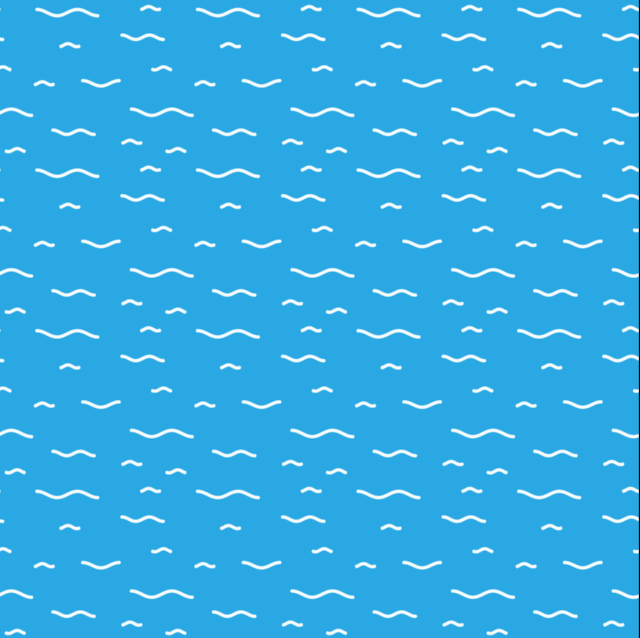
Reproduce this pattern procedurally as a Shadertoy shader.

```glsl
const float TAU = 6.2831853;
const float CANVAS_HEIGHT = 765.0;  // design units down the canvas
const float TILE = 192.6;           // repeat size in design units
const float STROKE_RADIUS = 2.0;
const float SOFTNESS = 1.25;
const float BORDER_WIDTH = 1.5;
const vec3 WATER = vec3(0.16, 0.66, 0.89);
const vec3 FOAM = vec3(0.965, 0.983, 0.988);
const vec3 BORDER = vec3(0.02, 0.05, 0.07);

// Stroke kinds: half length, amplitude, start phase, cycles
const vec4 KINDS[5] = vec4[5](
    vec4(36.4, 3.75, 0.0, 1.5),   // long swell
    vec4(24.7, 2.6, 0.0, 1.5),    // short swell
    vec4(21.8, 3.2, 0.0, 1.0),    // single trough
    vec4(10.6, 1.8, 0.61, 1.0),   // ripple
    vec4(10.6, 1.8, 0.39, 1.0)    // mirrored ripple
);

// Strokes in one tile: centre from the top left, kind
const int WAVE_COUNT = 11;
const vec3 WAVES[WAVE_COUNT] = vec3[WAVE_COUNT](
    vec3(80.7, 15.1, 0), vec3(1.4, 134.6, 0),
    vec3(171.0, 44.7, 1), vec3(88.2, 158.6, 1),
    vec3(121.0, 99.9, 2),
    vec3(180.6, 9.7, 3), vec3(83.8, 54.2, 3),
    vec3(53.1, 99.9, 3), vec3(158.1, 170.0, 3),
    vec3(1.2, 82.0, 4), vec3(18.3, 180.0, 4)
);

// Offset from a centre to the nearest of its repeated copies
vec2 wrapOffset(vec2 p, vec2 centre, float period) {
    return mod(p - centre + 0.5 * period, period) - 0.5 * period;
}

// Slope-corrected distance to a cosine arc with round ends, y pointing down
float waveDistance(vec2 p, vec4 kind) {
    float halfLength = kind.x;
    float amplitude = kind.y;
    float x = clamp(p.x, -halfLength, halfLength);
    float frequency = TAU * kind.w / (2.0 * halfLength);
    float phase = TAU * kind.z + frequency * (x + halfLength);
    float slope = amplitude * frequency * sin(phase);
    vec2 offset = p - vec2(x, -amplitude * cos(phase));
    offset.y *= inversesqrt(1.0 + slope * slope);
    return length(offset);
}

// Distance to the nearest stroke in the repeating field
float waterDistance(vec2 p) {
    float nearest = TILE;
    for (int i = 0; i < WAVE_COUNT; i++) {
        vec2 local = wrapOffset(p, WAVES[i].xy, TILE);
        nearest = min(nearest, waveDistance(local, KINDS[int(WAVES[i].z)]));
    }
    return nearest;
}

float strokeMask(float dist, float radius, float blur) {
    return 1.0 - smoothstep(radius - blur, radius + blur, dist);
}

void mainImage(out vec4 fragColor, in vec2 fragCoord) {
    float unitsPerPixel = CANVAS_HEIGHT / iResolution.y;
    vec2 p = vec2(fragCoord.x, iResolution.y - fragCoord.y) * unitsPerPixel;

    // White strokes on flat water
    float blur = max(SOFTNESS, 0.7 * unitsPerPixel);
    float foam = strokeMask(waterDistance(p), STROKE_RADIUS, blur);
    vec3 color = mix(WATER, FOAM, foam);

    // Thin dark border along the right side
    float fromRight = iResolution.x * unitsPerPixel - p.x;
    float border = strokeMask(fromRight, BORDER_WIDTH, 0.5 * unitsPerPixel);
    fragColor = vec4(mix(color, BORDER, border), 1.0);
}
```
